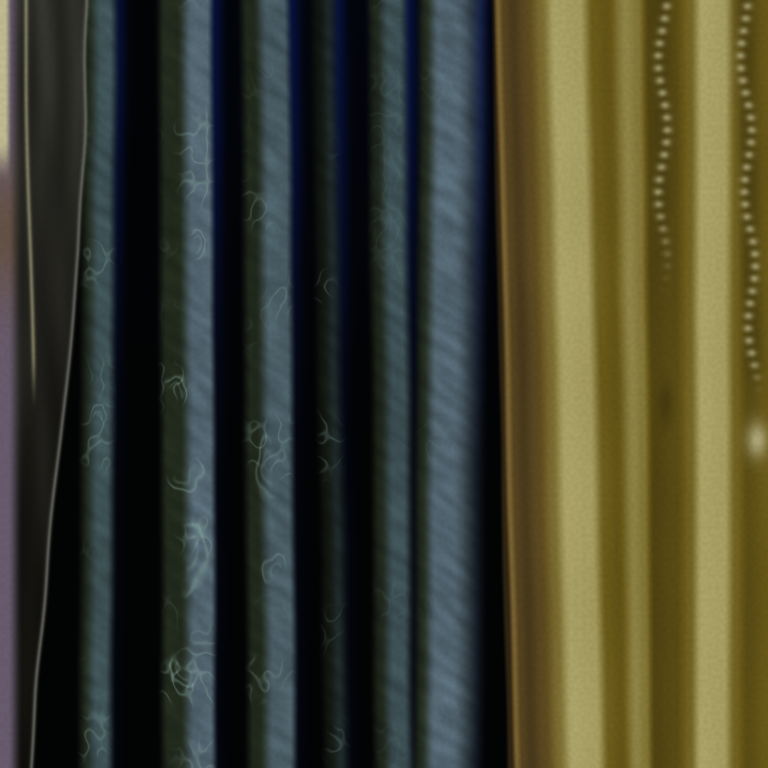
A WebGL 2 fragment shader for this texture:

```glsl
#version 300 es
precision highp float;
uniform vec2 u_resolution;
out vec4 fragColor;

const vec3 BLACK = vec3(0.008, 0.010, 0.012);
const vec3 NAVY = vec3(0.010, 0.035, 0.15);
const vec3 OLIVE_SHADE = vec3(0.13, 0.16, 0.11);
const vec3 TEAL = vec3(0.25, 0.34, 0.35);
const vec3 BLUE_GREY = vec3(0.33, 0.40, 0.45);
const vec3 THREAD = vec3(0.52, 0.64, 0.60);
const vec3 UMBER = vec3(0.10, 0.075, 0.02);
const vec3 OCHRE = vec3(0.40, 0.34, 0.09);
const vec3 CREAM = vec3(0.69, 0.66, 0.43);
const vec3 BROWN = vec3(0.38, 0.29, 0.17);
const vec3 MAUVE = vec3(0.40, 0.35, 0.42);
const vec3 IVORY = vec3(0.74, 0.72, 0.56);
const float GRAIN = 0.05;

// Dark folds: left, right, start of lit side, drift from top to bottom
const vec4 FOLDS[6] = vec4[6](
  vec4(0.107, 0.148, 0.120, -0.005), vec4(0.210, 0.279, 0.243, 0.004),
  vec4(0.319, 0.381, 0.343, 0.008), vec4(0.415, 0.444, 0.430, 0.016),
  vec4(0.485, 0.533, 0.502, 0.008), vec4(0.544, 0.618, 0.560, -0.006));
// Brightness, blueness, softness of right side, amount of embroidery
const vec4 FINISH[6] = vec4[6](
  vec4(0.90, 0.20, 0.009, 0.8), vec4(1.0, 0.80, 0.007, 1.0),
  vec4(0.95, 0.60, 0.008, 0.8), vec4(0.52, 0.0, 0.012, 0.8),
  vec4(0.86, 0.25, 0.010, 0.25), vec4(1.0, 0.85, 0.028, 0.2));
// Scroll motifs: centre and radii
const vec4 SCROLLS[8] = vec4[8](
  vec4(0.229, 0.490, 0.017, 0.024), vec4(0.244, 0.275, 0.028, 0.053),
  vec4(0.240, 0.385, 0.025, 0.029), vec4(0.240, 0.130, 0.022, 0.028),
  vec4(0.352, 0.390, 0.022, 0.042), vec4(0.360, 0.255, 0.018, 0.025),
  vec4(0.128, 0.455, 0.012, 0.020), vec4(0.254, 0.680, 0.016, 0.022));
// Light curtain: position and tone
const vec2 TONES[20] = vec2[20](
  vec2(0.654, 0.05), vec2(0.661, 0.66), vec2(0.669, 0.36), vec2(0.680, 0.27),
  vec2(0.697, 0.42), vec2(0.717, 0.64), vec2(0.735, 0.94), vec2(0.766, 0.91),
  vec2(0.784, 0.52), vec2(0.801, 0.47), vec2(0.823, 0.76), vec2(0.836, 0.68),
  vec2(0.850, 0.35), vec2(0.879, 0.40), vec2(0.898, 0.56), vec2(0.914, 0.95),
  vec2(0.942, 0.92), vec2(0.958, 0.56), vec2(0.974, 0.41), vec2(1.0, 0.50));

vec2 hashGradient(vec2 cell) {
  float a = 6.2832 * fract(sin(dot(cell, vec2(127.1, 311.7))) * 43758.5);
  return vec2(cos(a), sin(a));
}

float gradientNoise(vec2 p) {
  vec2 i = floor(p), f = p - i, u = f * f * (3.0 - 2.0 * f);
  vec2 e = vec2(0.0, 1.0);
  float low = mix(dot(hashGradient(i), f), dot(hashGradient(i + e.yx), f - e.yx), u.x);
  float high = mix(dot(hashGradient(i + e), f - e), dot(hashGradient(i + 1.0), f - 1.0), u.x);
  return mix(low, high, u.y);
}

float stroke(float d, float width) { return exp(-d * d / (width * width)); }

// Curled threads, gathered in clusters
float embroidery(vec2 p) {
  float cluster = smoothstep(0.0, 0.3, gradientNoise(p * vec2(9.0, 13.0) + 4.0));
  float curls = stroke(gradientNoise(p * vec2(52.0, 40.0)), 0.07) * cluster * 0.55;
  for (int i = 0; i < 8; i++) {
    vec2 q = (p - SCROLLS[i].xy) / SCROLLS[i].zw;
    float r = length(q) + 0.35 * gradientNoise(q * 1.5 + float(i));
    float gap = smoothstep(-0.5, 0.3, sin(atan(q.y, q.x) + 0.6 + float(i)));
    curls += 0.6 * gap * (stroke(r - 0.85, 0.09) + 0.6 * stroke(r - 0.45, 0.1));
  }
  return min(curls, 1.0);
}

vec3 darkCurtain(vec2 p) {
  float top = smoothstep(0.35, 1.0, p.y);
  vec3 col = BLACK + NAVY * 0.22 * top * smoothstep(0.10, 0.40, p.x);
  float threads = embroidery(p);
  float weave = gradientNoise(vec2(p.x * 30.0, p.y * 65.0 + p.x * 40.0));
  for (int i = 0; i < 6; i++) {
    vec4 fold = FOLDS[i], finish = FINISH[i];
    float x = p.x - fold.w * (0.5 - p.y) - 0.003 * gradientNoise(vec2(float(i) * 7.3, p.y * 5.0));
    float body = smoothstep(fold.x - 0.007, fold.x + 0.008, x)
      * (1.0 - smoothstep(fold.y - finish.z, fold.y + finish.z * 0.7, x));
    float lit = smoothstep(fold.z - 0.010, fold.z + 0.010, x);
    vec3 cloth = mix(OLIVE_SHADE, mix(TEAL, BLUE_GREY, finish.y), lit) * finish.x;
    cloth *= 1.0 + 0.22 * weave + 0.10 * gradientNoise(vec2(x * 9.0, p.y * 6.0));
    cloth = mix(cloth, THREAD, threads * finish.w * 0.6);
    col += NAVY * stroke(x - fold.y - 0.004, 0.010) * (0.25 + 0.9 * top);
    col = mix(col, cloth, body);
  }
  return col;
}

vec3 lightCurtain(vec2 p) {
  float x = p.x - 0.024 * (0.5 - p.y) * (1.0 - smoothstep(0.76, 0.92, p.x));
  x += 0.002 * gradientNoise(vec2(p.x * 4.0, p.y * 5.0));
  float tone = TONES[0].y;
  for (int i = 1; i < 20; i++)
    tone = mix(tone, TONES[i].y, smoothstep(TONES[i - 1].x, TONES[i].x, x));
  tone += 0.04 * gradientNoise(p * vec2(14.0, 7.0));
  vec3 col = tone < 0.5 ? mix(UMBER, OCHRE, tone * 2.0) : mix(OCHRE, CREAM, tone * 2.0 - 1.0);
  col = mix(col, BROWN * (0.5 + tone), 0.65 * (1.0 - smoothstep(0.69, 0.73, x)));
  // Two bead trims and a tassel
  for (int i = 0; i < 2; i++) {
    float k = float(i), row = p.y * 62.0;
    float centre = mix(0.863, 0.968 + 0.028 * (1.0 - p.y), k);
    float jitter = 0.006 * sin(floor(row) * 5.7);
    vec2 d = vec2((p.x - centre - jitter) / 0.006, (fract(row) - 0.5) / 0.3);
    float span = smoothstep(mix(0.60, 0.48, k), mix(0.76, 0.54, k), p.y);
    col = mix(col, OCHRE * 0.65, 0.65 * span * stroke(p.x - centre, 0.012));
    col = mix(col, IVORY, 0.65 * span * exp(-dot(d, d)));
  }
  col = mix(col, IVORY, 0.8 * stroke(length((p - vec2(0.986, 0.427)) * vec2(1.0, 0.6)), 0.014));
  return mix(col, OCHRE * 0.5, 0.5 * stroke(length((p - vec2(0.867, 0.475)) * vec2(1.0, 0.35)), 0.010));
}

// Grey lining with a pale hem, beside a mauve strip
vec3 addLining(vec3 col, vec2 p) {
  float hem = mix(0.040, 0.112, smoothstep(-0.1, 0.92, p.y)) + 0.004 * gradientNoise(vec2(2.5, p.y * 9.0));
  vec3 lining = mix(vec3(0.05, 0.045, 0.035), vec3(0.17, 0.17, 0.15), p.y);
  lining *= 1.0 + 0.5 * gradientNoise(p * vec2(45.0, 5.0));
  col = mix(col, lining, 1.0 - smoothstep(hem - 0.004, hem + 0.002, p.x));
  col = mix(col, vec3(0.46, 0.47, 0.43), 0.7 * stroke(p.x - hem, 0.0028));
  float seam = mix(0.044, 0.034, smoothstep(0.48, 0.9, p.y));
  col = mix(col, IVORY * 0.8, 0.7 * smoothstep(0.46, 0.55, p.y) * stroke(p.x - seam, 0.003));
  vec3 strip = mix(MAUVE, BROWN, 0.6 * stroke(p.y - 0.70, 0.09));
  strip = mix(strip, IVORY, smoothstep(0.76, 0.82, p.y) * (1.0 - smoothstep(0.006, 0.016, p.x)));
  return mix(col, strip, 1.0 - smoothstep(0.010, 0.030, p.x));
}

void main() {
  vec2 p = gl_FragCoord.xy / u_resolution;
  vec3 col = addLining(darkCurtain(p), p);
  float edge = 0.659 - 0.020 * p.y + 0.002 * gradientNoise(vec2(1.5, p.y * 6.0));
  col = mix(col, lightCurtain(p), smoothstep(edge - 0.002, edge + 0.005, p.x));
  col *= 1.0 + GRAIN * gradientNoise(p * 190.0);
  fragColor = vec4(clamp(col, 0.0, 1.0), 1.0);
}
```
